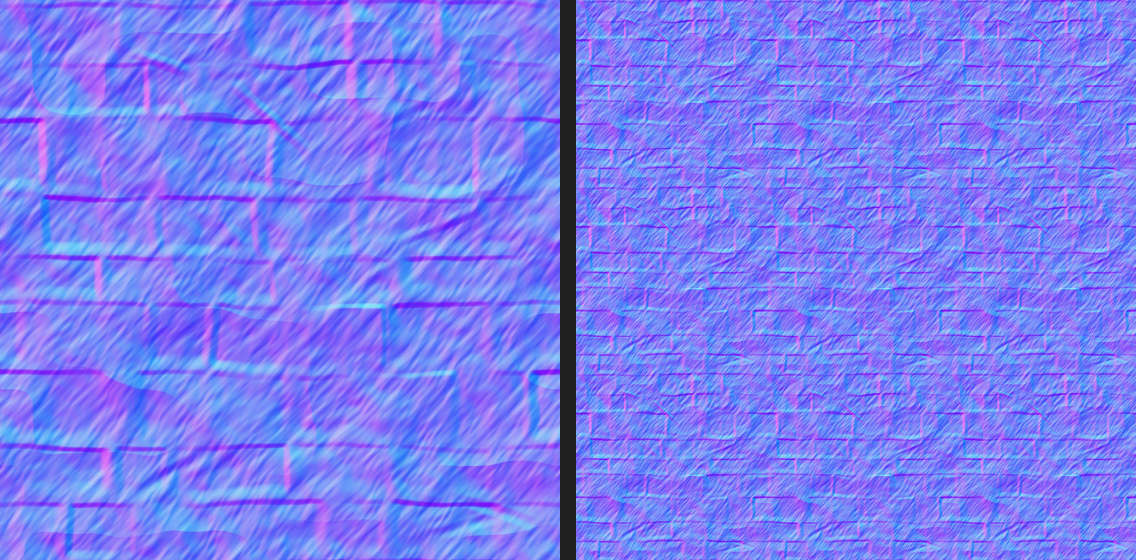
Left, the tile; right, the same tile 3 across and 3 down.
Reproduce this texture map procedurally as a WebGL 2 fragment shader.

```glsl
#version 300 es
precision highp float;
// Tangent-space normal map of a rough-hewn stone block wall, tiling on both axes.

#define ROWS 9.0          // courses up the tile
#define COLS 5.0          // blocks along a course
#define BLOCK_DEPTH 0.0042
#define BLOCK_TILT 0.055
#define LUMP_HEIGHT 0.0085
#define CREASE_HEIGHT 0.011
#define GRAIN_HEIGHT 0.0021
#define SCRATCHES 9
#define FLAT_COLOR vec3(0.487, 0.495, 0.97)
#define SAMPLE_STEP 0.0012

uniform vec2 u_resolution;
out vec4 fragColor;

float hash(vec2 cell, float seed) {
    vec3 p = fract(vec3(cell, seed) * vec3(0.1031, 0.1030, 0.0973) + 0.137);
    p += dot(p, p.yzx + 33.33);
    return fract((p.x + p.y) * p.z);
}

// Value noise in -1..1 that wraps after `period` cells.
float noise(vec2 q, vec2 period, float seed) {
    vec2 i = floor(q), f = q - i;
    vec2 w = f * f * f * (f * (f * 6.0 - 15.0) + 10.0);
    vec2 a = mod(i, period), b = mod(i + 1.0, period);
    float low = mix(hash(a, seed), hash(vec2(b.x, a.y), seed), w.x);
    float high = mix(hash(vec2(a.x, b.y), seed), hash(b, seed), w.x);
    return 2.0 * mix(low, high, w.y) - 1.0;
}

float tileNoise(vec2 p, float cells, float seed) {
    return noise(p * cells, vec2(cells), seed);
}

// Noise stretched along the rising diagonal by a whole-number shear.
float streakNoise(vec2 p, vec2 cells, float seed) {
    return noise(vec2(p.x, p.y - p.x) * cells, cells, seed);
}

// Jittered joint positions, in cell units.
float rowJoint(float i) {
    return i + 0.32 * (hash(vec2(mod(i, ROWS), 3.0), 11.0) - 0.5);
}

float columnJoint(float i, float row) {
    return i + 0.76 * (hash(vec2(mod(i, COLS), row), 23.0) - 0.5);
}

// Tilted blocks whose height falls to zero at every joint.
float blockHeight(vec2 p) {
    float y = p.y * ROWS;
    float r = floor(y);
    r += step(rowJoint(r + 1.0), y) - step(y, rowJoint(r));
    float bottom = rowJoint(r), top = rowJoint(r + 1.0);
    float row = mod(r, ROWS);

    float x = p.x * COLS + hash(vec2(row, 7.0), 31.0);
    float c = floor(x);
    c += step(columnJoint(c + 1.0, row), x) - step(x, columnJoint(c, row));
    float left = columnJoint(c, row), right = columnJoint(c + 1.0, row);
    vec2 id = vec2(mod(c, COLS), row);

    // Upper edges are crisp, lower edges slope away gently.
    float soften = mix(0.8, 1.6, hash(id, 41.0));
    float window = smoothstep(0.0, 0.026 * soften, (y - bottom) / ROWS)
                 * smoothstep(0.0, 0.011, (top - y) / ROWS)
                 * smoothstep(0.0, 0.019 * soften, (x - left) / COLS)
                 * smoothstep(0.0, 0.015 * soften, (right - x) / COLS);

    vec2 local = vec2((x - 0.5 * (left + right)) / COLS, (y - 0.5 * (bottom + top)) / ROWS);
    vec2 tilt = BLOCK_TILT * (2.0 * vec2(hash(id, 53.0), hash(id, 67.0)) - 1.0);
    float rise = 0.25 + 1.2 * hash(id, 71.0) + 0.55 * tileNoise(p, 7.0, 79.0);
    return window * (BLOCK_DEPTH * rise + dot(tilt, local));
}

// Short diagonal ridges and cuts scattered over the wall.
float scratchHeight(vec2 p) {
    float sum = 0.0;
    for (int i = 0; i < SCRATCHES; i++) {
        vec2 key = vec2(float(i), 5.0);
        vec2 d = fract(p - vec2(hash(key, 83.0), hash(key, 89.0)) + 0.5) - 0.5;
        float angle = mix(0.3, 0.85, hash(key, 97.0));
        if (i % 3 == 2) angle = -angle;
        vec2 dir = vec2(cos(angle), sin(angle));
        float along = abs(dot(d, dir));
        float across = abs(dot(d, vec2(-dir.y, dir.x)));
        float reach = mix(0.06, 0.12, hash(key, 101.0));
        float ridge = (1.0 - smoothstep(0.0, 0.014, across)) * (1.0 - smoothstep(0.3 * reach, reach, along));
        sum += ridge * (i % 2 == 0 ? -0.0042 : 0.0036);
    }
    return sum;
}

float wallHeight(vec2 p) {
    // Wavering joints and bent grain.
    vec2 bend = vec2(tileNoise(p, 6.0, 1.0), tileNoise(p, 6.0, 2.0));
    vec2 ripple = vec2(tileNoise(p, 23.0, 3.0), tileNoise(p, 23.0, 4.0));
    vec2 q = p + 0.0075 * bend + 0.0022 * ripple;

    float lumps = tileNoise(q, 9.0, 5.0) + 0.5 * tileNoise(q, 19.0, 6.0) + 0.2 * tileNoise(q, 41.0, 8.0);
    float crease = abs(tileNoise(q + 0.012 * bend.yx, 8.0, 9.0));
    float grain = streakNoise(q, vec2(30.0, 46.0), 12.0)
                + 0.55 * streakNoise(q, vec2(61.0, 92.0), 13.0);
    return blockHeight(q) + scratchHeight(q) + LUMP_HEIGHT * lumps
         + CREASE_HEIGHT * crease + GRAIN_HEIGHT * grain;
}

void main() {
    vec2 p = gl_FragCoord.xy / u_resolution;
    vec2 e = vec2(SAMPLE_STEP, 0.0);
    vec2 slope = vec2(wallHeight(p - e.xy) - wallHeight(p + e.xy),
                      wallHeight(p + e.yx) - wallHeight(p - e.yx)) / (2.0 * SAMPLE_STEP);
    // Red faces right, green faces down; blue stays nearly flat.
    vec2 facing = slope * inversesqrt(1.0 + dot(slope, slope));
    fragColor = vec4(clamp(FLAT_COLOR + vec3(0.5 * facing, 0.0), 0.0, 1.0), 1.0);
}
```
